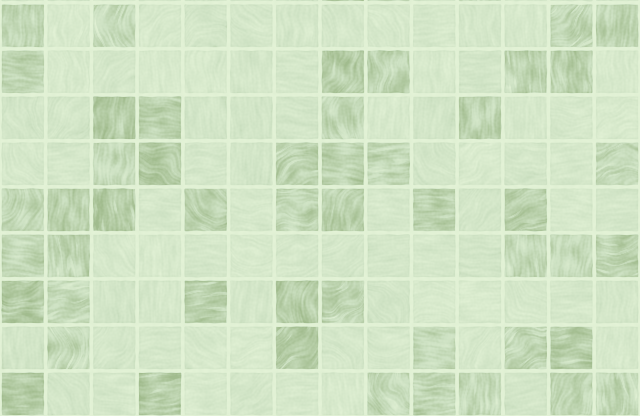
Reproduce this pattern procedurally as a WebGL 2 fragment shader.

```glsl
#version 300 es
precision highp float;

uniform vec2 u_resolution;
out vec4 fragColor;

// Layout, in tiles
const vec2 GRID = vec2(14.0, 9.04);
const vec2 GRID_SHIFT = vec2(0.0, 0.02);
const float TILE_HALF = 0.461;
const float CORNER = 0.02;
const float EDGE_WOBBLE = 0.012;

// Tone: 0 is pale, 0.5 is soft, 1 is deep
const vec3 PALE = vec3(0.89, 0.95, 0.84);
const vec3 SOFT = vec3(0.80, 0.88, 0.76);
const vec3 DEEP = vec3(0.66, 0.76, 0.59);
const float GROUT_TONE = 0.03;
const float LIGHT_TONE = 0.30;
const float DARK_TONE = 0.70;
const float DARK_SHARE = 0.32;

// Wood grain
const vec2 GRAIN_COARSE = vec2(1.3, 7.0);
const vec2 GRAIN_FINE = vec2(2.6, 16.0);
const float GRAIN_LIGHT = 0.24;
const float GRAIN_DARK = 0.36;
const float BEND = 0.9;
const float WARP = 0.16;

vec2 hash2(vec2 cell) {
    uvec2 v = uvec2(ivec2(cell)) * 1664525u + 1013904223u;
    v.x += v.y * 1664525u;
    v.y += v.x * 1664525u;
    v ^= v >> 16u;
    v.x += v.y * 1664525u;
    v.y += v.x * 1664525u;
    v ^= v >> 16u;
    return vec2(v & 65535u) / 65535.0;
}

float cornerGradient(vec2 cell, vec2 offset) {
    float a = 6.28318 * hash2(cell).x;
    return dot(vec2(cos(a), sin(a)), offset);
}

// Gradient noise, roughly -1 to 1
float noise(vec2 p) {
    vec2 i = floor(p), f = p - i;
    vec2 u = f * f * f * (f * (f * 6.0 - 15.0) + 10.0);
    vec2 e = vec2(1.0, 0.0);
    float low = mix(cornerGradient(i, f), cornerGradient(i + e, f - e), u.x);
    float high = mix(cornerGradient(i + e.yx, f - e.yx),
                     cornerGradient(i + 1.0, f - 1.0), u.x);
    return 1.5 * mix(low, high, u.y);
}

float roundedBox(vec2 p, float halfSize, float radius) {
    vec2 d = abs(p) - halfSize + radius;
    return length(max(d, 0.0)) + min(max(d.x, d.y), 0.0) - radius;
}

// Turn, bend and warp the tile so that the grain runs along x
vec2 grainSpace(vec2 p, vec2 turn, vec2 curve, vec2 seed) {
    float quarter = turn.x < 0.5 ? 0.0 : 1.5708;
    float slant = (turn.y - 0.5) * (curve.y > 0.6 ? 1.6 : 0.25);
    float c = cos(quarter + slant), s = sin(quarter + slant);
    vec2 q = mat2(c, -s, s, c) * p;
    float bend = curve.y > 0.5 ? BEND * (curve.x * 2.0 - 1.0) : 0.0;
    q.y += bend * q.x * q.x + WARP * curve.y * noise(p * 2.2 + seed);
    return q;
}

vec3 toneColour(float tone) {
    vec3 upper = mix(PALE, SOFT, clamp(tone * 2.0, 0.0, 1.0));
    return mix(upper, DEEP, clamp(tone * 2.0 - 1.0, 0.0, 1.2));
}

void main() {
    vec2 p = gl_FragCoord.xy / u_resolution * GRID + GRID_SHIFT;
    float pixel = GRID.x / u_resolution.x;
    vec2 id = floor(p), local = fract(p) - 0.5;

    // Random traits of this tile
    vec2 kind = hash2(id + 101.0);
    vec2 turn = hash2(id + 307.0);
    vec2 curve = hash2(id + 503.0);
    vec2 seed = 60.0 * hash2(id + 709.0);
    float dark = step(kind.x, DARK_SHARE);

    // Grain, blotches and pale scratches
    vec2 q = grainSpace(local, turn, curve, seed);
    float coarse = noise(q * GRAIN_COARSE + seed);
    float fine = noise(q * GRAIN_FINE + seed.yx);
    float blotch = noise(local * 2.5 + seed.yx + 17.0);
    float speck = noise(local * 17.0 + seed);
    float scratch = smoothstep(0.25, 0.6, noise(q * vec2(2.0, 11.0) - seed));

    float tone = mix(LIGHT_TONE + 0.14 * (kind.y - 0.5),
                     DARK_TONE + 0.28 * (kind.y - 0.5), dark);
    tone += mix(GRAIN_LIGHT, GRAIN_DARK, dark) * (0.45 * coarse + 0.55 * fine);
    tone += mix(0.07, 0.22, dark) * blotch + 0.07 * speck;
    tone -= dark * 0.28 * scratch * turn.y;

    // Worn tile edge with a thin darker rim
    float edge = roundedBox(local, TILE_HALF, CORNER)
               + EDGE_WOBBLE * noise(p * 5.0);
    tone += 0.08 * smoothstep(-0.05, -0.01, edge);

    // Grout
    float groutTone = GROUT_TONE + 0.06 * noise(p * 9.0);
    float grout = smoothstep(-0.7 * pixel, 0.7 * pixel, edge);
    fragColor = vec4(toneColour(mix(tone, groutTone, grout)), 1.0);
}
```
